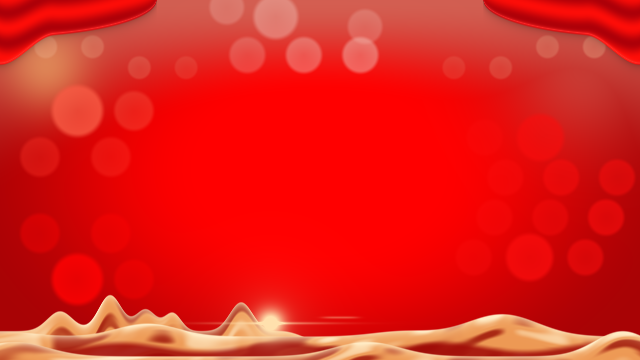
This background is drawn by a WebGL 2 fragment shader. Its source:

```glsl
#version 300 es
precision highp float;
// Festive red backdrop: a radial red glow under a pale haze, groups of soft
// light discs, two swagged curtains in the top corners, and layered golden
// silk hills along the bottom with a small flare behind them.

#define RED vec3(1.0, 0.0, 0.0)
#define DARK_RED vec3(0.66, 0.01, 0.02)
#define HAZE vec3(0.83, 0.42, 0.36)
#define AMBER vec3(0.93, 0.70, 0.42)
#define GOLD vec3(0.93, 0.60, 0.33)
#define CREAM vec3(1.0, 0.92, 0.77)
#define RUST vec3(0.66, 0.15, 0.07)
#define FLARE_POS vec2(75.2, 10.2)

uniform vec2 u_resolution;
out vec4 outColor;

float hash(vec2 p) {
  return fract(sin(dot(p, vec2(127.1, 311.7))) * 43758.5453);
}

float noise(vec2 p) {
  vec2 i = floor(p), f = fract(p);
  f = f * f * (3.0 - 2.0 * f);
  return mix(mix(hash(i), hash(i + vec2(1, 0)), f.x),
             mix(hash(i + vec2(0, 1)), hash(i + vec2(1, 1)), f.x), f.y);
}

// Smooth bell of the given centre, width and height.
float bump(float x, float centre, float width, float height) {
  float t = (x - centre) / width;
  return height * exp(-t * t);
}

// Soft light disc, slightly brighter at the rim.
float disc(vec2 p, vec2 centre, float radius) {
  float d = length(p - centre) / radius;
  return (1.0 - smoothstep(0.82, 1.08, d)) * (0.75 + 0.25 * d);
}

vec3 backdrop(vec2 p, float mid) {
  float side = (p.x - mid) / mid;
  float away = length(vec2(side * 0.95, (p.y - 53.0) / 64.0));
  vec3 col = mix(RED, DARK_RED, smoothstep(0.35, 1.1, away));
  float reach = 26.0 + 27.0 * side * side;
  float haze = 1.0 - smoothstep(0.0, reach, 100.0 - p.y);
  haze = max(haze, 0.6 * exp(-dot(p - vec2(162, 80), p - vec2(162, 80)) / 420.0));
  col = mix(col, HAZE, haze * 0.88);
  vec2 warm = p - vec2(13, 81);
  return mix(col, AMBER, 0.6 * exp(-dot(warm, warm) / 130.0));
}

vec3 addDiscs(vec3 col, vec2 p, float mid) {
  // Top group: an even row below a rising, widening row.
  for (int i = 0; i < 6; i++) {
    float c = float(i % 3);
    bool upper = i > 2;
    vec2 at = upper ? vec2(63.0 + c * (8.0 + 5.6 * c), 98.0 - 2.7 * c)
                    : vec2(68.7 + 15.7 * c, 84.7);
    float radius = upper ? 6.4 - 1.4 * abs(c - 1.0) : 5.2;
    float power = 0.28 + 0.22 * hash(vec2(c * 2.0, float(i)));
    col = mix(col, vec3(0.95, 0.76, 0.72), power * disc(p, at, radius));
  }
  // Left group: four rows of two, the outer rows shifted inward.
  for (int i = 0; i < 8; i++) {
    float c = float(i % 2), row = float(i / 2) - 1.5;
    float outer = step(1.0, abs(row));
    vec2 at = vec2(11.1 + c * (19.7 - 4.0 * outer) + 10.4 * outer,
                   45.8 - sign(row) * (10.6 + 12.8 * outer));
    float strong = outer * (1.0 - c);
    vec3 tint = mix(vec3(1, 0.01, 0.01), vec3(0.97, 0.36, 0.27), smoothstep(40.0, 72.0, at.y));
    col = mix(col, tint, (0.42 + 0.45 * strong) * disc(p, at, 5.7 + 1.7 * strong));
  }
  // Right group: four swaying rows of up to three.
  for (int i = 0; i < 12; i++) {
    float c = float(i % 3), row = float(i / 3);
    if (i == 2) continue;
    float strong = step(1.0, abs(row - 1.5)) * (1.0 - abs(c - 1.0));
    vec2 at = vec2(mid + 47.1 + 15.5 * c + 4.6 * sin(row * 1.57 - 0.3), 61.8 - 11.1 * row);
    float power = 0.38 + 0.3 * hash(vec2(c, row)) + 0.2 * strong;
    col = mix(col, vec3(0.98, 0.05, 0.05), power * disc(p, at, 5.2 + 1.6 * strong));
  }
  // Small pale discs, mirrored under the curtains.
  vec2 m = vec2(mid - abs(p.x - mid), p.y);
  for (int i = 0; i < 4; i++) {
    float k = float(i);
    vec2 at = vec2(12.7 + 13.0 * k, 87.0 - 5.8 * step(2.0, k));
    col = mix(col, vec3(0.93, 0.69, 0.55), (0.36 - 0.07 * k) * disc(m, at, 3.3));
  }
  return col;
}

vec3 addCurtain(vec3 col, vec2 p, float mid, float px) {
  float d = mid - abs(p.x - mid), y = 100.0 - p.y;
  float t = d / 43.5;
  float hem = 10.4 * sqrt(max(1.0 - t * t, 0.0)) + 7.6 * (1.0 - smoothstep(0.0, 15.0, d));
  float inside = hem - y;
  float cover = smoothstep(-px, px, inside) * step(t, 1.0);
  col *= 1.0 - 0.22 * exp(-max(-inside, 0.0) * 0.8) * step(t, 1.0);
  float fold = 0.5 + 0.5 * sin(inside * 0.75 + d * 0.13 + 1.2 * sin(d * 0.12));
  vec3 cloth = mix(vec3(0.68, 0.0, 0.03), vec3(0.99, 0.05, 0.03), fold);
  cloth += vec3(0.25, 0.14, 0.12) * exp(-abs(inside - 0.5) * 3.0);
  return mix(col, cloth, cover);
}

// Silk shading: pale ridge, gold body and rust hollows along the folds.
vec3 silk(vec2 p, float ridge, float seed) {
  float depth = max(ridge - p.y, 0.0);
  float fold = noise(vec2(p.x * 0.11 + seed, depth * 0.42 + p.x * 0.05));
  vec3 col = mix(RUST, GOLD, smoothstep(0.12, 0.5, fold));
  float shine = 0.75 * exp(-depth * 0.8) + 0.6 * smoothstep(0.62, 0.95, fold);
  return mix(col, CREAM, min(shine, 1.0));
}

void main() {
  float px = 100.0 / u_resolution.y;
  vec2 p = gl_FragCoord.xy * px; // percent of the canvas height
  float mid = 0.5 * u_resolution.x * px, x = p.x;
  vec3 col = addDiscs(backdrop(p, mid), p, mid);
  col = addCurtain(col, p, mid, px);

  // Ridge heights from back to front.
  float back = 8.0 * (1.0 - smoothstep(78.0, 100.0, x)) + bump(x, 16.7, 5.0, 5.5)
    + bump(x, 30.6, 4.6, 10.0) + bump(x, 40.5, 4.0, 6.0) + bump(x, 48.0, 3.3, 5.0) + bump(x, 67.0, 4.5, 8.0);
  float middle = 6.5 + bump(x, 2.0, 11.0, 1.3) + bump(x, 41.0, 12.0, 3.6)
    + bump(x, 112.0, 12.0, 1.5) + bump(x, 139.5, 14.0, 6.2);
  float front = 1.0 + bump(x, 4.0, 13.0, 4.0) + bump(x, 102.0, 13.0, 4.0) + bump(x, 173.0, 11.0, 7.0);
  col = mix(col, silk(p, back, 3.0), smoothstep(-px, px, back - p.y));
  vec3 cloth = silk(p, middle, 11.0);
  float pool = 1.0 - smoothstep(2.5, 4.6, p.y + 1.2 * sin(x * 0.14));
  cloth = mix(cloth, vec3(0.62, 0.03, 0.02), 0.85 * pool);
  col = mix(col, cloth, smoothstep(-px, px, middle - p.y));
  col = mix(col, silk(p, front, 23.0), smoothstep(-px, px, front - p.y));

  // Flare, its horizontal beam and a short side streak.
  vec2 f = p - FLARE_POS, s = p - vec2(94.5, 11.8);
  float glow = 0.9 * exp(-dot(f, f) / 14.0) + 0.4 * exp(-length(f) / 6.0);
  glow += 0.5 * exp(-f.x * f.x / 300.0 - f.y * f.y * 8.0);
  glow += 0.35 * exp(-pow(s.x / 5.0, 4.0) - s.y * s.y * 9.0);
  col = mix(col, vec3(1.0, 0.88, 0.68), min(glow, 1.0));
  outColor = vec4(clamp(col, 0.0, 1.0), 1.0);
}
```
